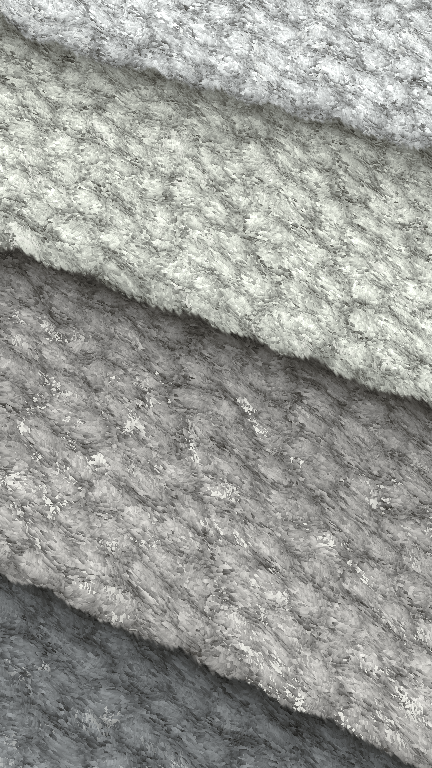
Reproduce this texture procedurally as a Shadertoy shader.

```glsl
// Four overlapping folds of plush fabric, pale at the top and grey at the bottom.
// Staggered cellular noise forms the tufts, ruffled by smaller cells and fibres,
// and sloping scalloped hems cast soft shadows on the fold beneath.

vec2 hash2(vec2 p) {
    vec3 h = fract(vec3(p.xyx) * vec3(0.1031, 0.103, 0.0973));
    h += dot(h, h.yzx + 33.33);
    return fract((h.xx + h.yz) * h.zy);
}

// Staggered cells: xy = offset from nearest centre, z = its distance, w = second distance
vec4 cells(vec2 q, float jitter, out vec2 id) {
    vec4 best = vec4(0.0, 0.0, 9.0, 9.0);
    id = vec2(0.0);
    for (int j = -1; j <= 1; j++) {
        float row = floor(q.y) + float(j);
        float shift = 0.5 * mod(row, 2.0);
        for (int i = -1; i <= 1; i++) {
            vec2 cell = vec2(floor(q.x - shift) + float(i), row);
            vec2 centre = cell + vec2(0.5 + shift, 0.5);
            centre += jitter * (hash2(cell + 71.0) - 0.5);
            vec2 offset = q - centre;
            float dist = length(offset);
            if (dist < best.z) {
                best = vec4(offset, dist, best.z);
                id = cell;
            } else {
                best.w = min(best.w, dist);
            }
        }
    }
    return best;
}

// Height of the lower hem of each fold, in canvas widths
float hem(float x, int fold) {
    if (fold == 0) return -0.32 - 0.44 * x;
    if (fold == 1) return 0.455 - 0.44 * x - 0.025 * x * x;
    if (fold == 2) return 1.212 - 0.375 * x;
    if (fold == 3) return 1.705 - 0.275 * x + 0.04 * exp(-x * 20.0);
    return 9.0;
}

vec3 plush(vec2 p, int fold, vec3 tint, float density, float glints, float shade) {
    float rise = p.y - hem(p.x, fold);
    float seed = float(fold) * 37.0;

    // Tufts shrink with distance; locks and wisps tear their outlines
    vec2 q = density * vec2((p.x - 0.5) * (1.0 + 0.4 * rise) + 0.15 * rise,
                            rise * (1.2 + 0.4 * rise) + 0.06 * p.x) + seed;
    q += 0.12 * sin(q.yx * 2.3 + seed);
    vec2 id, lockId, wispId, fibreId;
    vec2 slant = vec2(q.x + 0.5 * q.y, q.y - 0.35 * q.x);
    vec4 wisp = cells(slant * vec2(6.0, 10.0), 1.0, wispId);
    vec2 stray = hash2(wispId + 31.0) - 0.5;
    vec4 lock = cells(q * 2.7 + 0.8 * stray, 1.0, lockId);
    vec2 lockRandom = hash2(lockId + 5.0);
    vec4 tuft = cells(q + 0.3 * lock.xy + 0.24 * stray, 0.5, id);
    vec2 random = hash2(id + seed);

    // Fibres fan out from each tuft, turned a little by every lock
    float angle = 0.5 + 1.4 * (random.x - 0.5) + 0.9 * tuft.x
                + 1.5 * (lockRandom.x - 0.5);
    float c = cos(angle), s = sin(angle);
    vec2 along = mat2(c, -s, s, c) * (q - id);
    vec4 fibre = cells(along * vec2(3.2, 12.0) + id * 7.3 + 90.0, 1.0, fibreId);
    float strand = hash2(fibreId + 13.0).x - 0.5;

    // Soft domes that sink into shade where tufts meet
    float dome = 1.0 - smoothstep(0.2, 0.72, tuft.z);
    float gap = smoothstep(-0.1, 0.45, tuft.w - tuft.z);
    float light = 0.66 + 0.22 * dome + 0.14 * gap + 0.2 * tuft.y;
    light += 0.16 * strand + 0.15 * (0.45 - fibre.z);
    light += 0.13 * (lockRandom.y - 0.5) + 0.14 * lock.y + 0.1 * (0.4 - lock.z);
    light += 0.16 * stray.x + 0.07 * (random.y - 0.5);

    // Rolled hem, dim far side and the shadow of the fold above
    light *= mix(0.72, 1.0, smoothstep(-0.025, 0.08, rise));
    light *= 1.05 - shade * 0.25 * smoothstep(0.15, 0.65, rise);
    float under = max(hem(p.x, fold + 1) - p.y - 0.01, 0.0);
    light *= 1.0 - shade * exp(-under * 19.0);
    vec3 colour = tint * max(light, 0.1);
    colour *= mix(vec3(1.0, 0.97, 0.91), vec3(1.0), smoothstep(0.2, 0.7, light));

    // Silky highlights where a few locks catch the sun
    float sheen = smoothstep(0.66, 0.92, lockRandom.x) * smoothstep(0.35, 0.8, random.y)
                * smoothstep(-0.15, 0.3, strand + 0.3 * stray.y)
                * smoothstep(0.04, 0.18, under);
    return mix(colour, vec3(0.96, 0.96, 0.93), sheen * glints);
}

// Coverage of a fold, with broad scallops and a fine furry fringe
float cover(vec2 p, int fold, float lobes) {
    vec2 id;
    vec2 lean = vec2(p.x + 0.4 * p.y, p.y);
    float fur = cells(lean * vec2(95.0, 34.0) + float(fold) * 9.0, 1.0, id).z;
    float scallop = abs(sin(p.x * lobes * 1.5 + 0.7 * sin(p.x * 11.0) + float(fold)));
    float edge = p.y - hem(p.x, fold) + 0.018 * scallop - 0.014 * fur
               - 0.006 * hash2(id).x;
    return smoothstep(-0.006, 0.006, edge);
}

void mainImage(out vec4 fragColor, in vec2 fragCoord) {
    vec2 p = fragCoord / iResolution.x;
    p.y *= 1.7778 * iResolution.x / iResolution.y;

    // Lowest fold first, each upper one laid over it
    vec3 colour = plush(p, 0, vec3(0.51, 0.525, 0.53), 7.5, 0.4, 0.5);
    colour = mix(colour, plush(p, 1, vec3(0.685, 0.68, 0.665), 9.5, 0.85, 0.58),
                 cover(p, 1, 9.5));
    colour = mix(colour, plush(p, 2, vec3(0.81, 0.825, 0.785), 12.0, 0.6, 0.42),
                 cover(p, 2, 12.0));
    colour = mix(colour, plush(p, 3, vec3(0.83, 0.845, 0.84), 13.0, 0.35, 0.3),
                 cover(p, 3, 13.0));
    fragColor = vec4(clamp(colour, 0.0, 1.0), 1.0);
}
```
